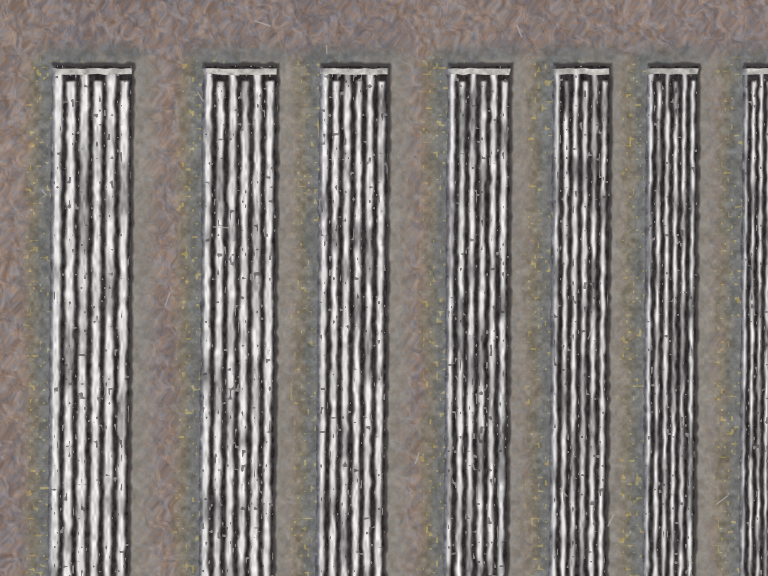
A Shadertoy shader for this pattern:

```glsl
const int BARS = 7;
const float LEFT_EDGE[BARS] = float[](0.090, 0.352, 0.555, 0.777, 0.960, 1.123, 1.290);
const float TOP = 0.885;

float hash(vec2 p) {
    vec3 q = fract(vec3(p.xyx) * 0.1031);
    q += dot(q, q.yzx + 33.33);
    return fract((q.x + q.y) * q.z);
}

float noise(vec2 p) {
    vec2 i = floor(p), f = fract(p);
    f = f * f * (3.0 - 2.0 * f);
    return mix(mix(hash(i), hash(i + vec2(1, 0)), f.x),
               mix(hash(i + vec2(0, 1)), hash(i + 1.0), f.x), f.y);
}

float fbm(vec2 p) {
    return 0.55 * noise(p) + 0.3 * noise(p * 2.1 + 7.0) + 0.15 * noise(p * 4.3 + 19.0);
}

float bell(float x) { return exp(-x * x); }

float barWidth(int i) { return 0.139 - 0.0101 * float(i); }

float boxDistance(vec2 p, vec2 halfSize) {
    vec2 d = abs(p) - halfSize;
    return length(max(d, 0.0)) + min(max(d.x, d.y), 0.0);
}

float segmentDistance(vec2 p, vec2 a, vec2 b) {
    vec2 ab = b - a;
    return length(p - a - ab * clamp(dot(p - a, ab) / dot(ab, ab), 0.0, 1.0));
}

// Mottled leathery ground
vec3 ground(vec2 p) {
    vec3 color = mix(vec3(0.49, 0.445, 0.445), vec3(0.565, 0.505, 0.475), fbm(p * vec2(5, 3)));
    float grain = fbm(p * vec2(125, 95) + 2.0 * noise(p * 50.0));
    color += 0.24 * (grain - 0.5);
    color += 0.07 * (noise(p * 150.0 + 31.0) - 0.5) * vec3(1.0, 0.0, -1.0);
    return color;
}

// Stained margins around one bar; q is measured from its top left corner
vec3 addMargin(vec3 color, vec2 q, vec2 p, float width) {
    float below = 1.0 - smoothstep(0.0, 0.035, q.y);
    float ragged = 0.014 * (noise(p * vec2(60, 45)) - 0.5);
    float leftGap = -q.x + ragged, rightGap = q.x - width;
    float grain = fbm(p * 110.0) - 0.5;
    float blue = (1.0 - smoothstep(0.015, 0.045, leftGap)) * step(q.x, width * 0.5) * below;
    float ochre = bell((leftGap - 0.030) / 0.013) * below;
    float gray = (1.0 - smoothstep(0.012, 0.065, rightGap + ragged)) * step(width * 0.5, q.x) * below;
    color = mix(color, vec3(0.42, 0.44, 0.44) + 0.25 * grain, 0.75 * blue);
    color = mix(color, vec3(0.51, 0.47, 0.38) + 0.3 * grain, 0.5 * ochre);
    color = mix(color, vec3(0.55, 0.54, 0.51) + 0.18 * grain, 0.7 * gray);
    float speck = smoothstep(0.77, 0.93, noise(p * 170.0));
    color += speck * max(blue, ochre) * vec3(0.17, 0.13, -0.02);
    float crown = bell((q.y - 0.022) / 0.016)
                * smoothstep(-0.04, 0.0, q.x) * (1.0 - smoothstep(0.0, 0.04, rightGap));
    return mix(color, vec3(0.40, 0.42, 0.42) + 0.2 * grain, 0.55 * crown);
}

// Six worn metal ridges joined under a cap
vec3 ridges(vec2 q, vec2 p, float width, float index) {
    float wobble = 0.0028 * (noise(vec2(q.x * 75.0, p.y * 55.0) + index * 13.0) - 0.5);
    float t = (q.x + wobble) / width * 6.0;
    float cell = clamp(floor(t), 0.0, 5.0);
    float across = abs(t - cell - 0.46);
    float seed = cell * 17.0 + index * 41.0;
    float wear = fbm(vec2(seed, p.y * 38.0));
    float halfWidth = 0.285 - 0.014 * index + 0.16 * (wear - 0.5);
    float soft = 0.10 + 6.0 / (iResolution.y * width);
    float ridge = 1.0 - smoothstep(halfWidth - soft, halfWidth + soft, across);
    // Alternate ridges stop short of the cap
    float start = mod(cell, 2.0) < 0.5 ? -0.008 : -0.026;
    ridge *= 1.0 - smoothstep(start - 0.003, start + 0.003, q.y + wobble);
    float polish = smoothstep(0.18, 0.65, noise(vec2(seed + 5.0, p.y * 17.0)) + 0.22 - 0.035 * index);
    float shine = mix(0.57, 0.88, polish) + 0.22 * (noise(p * vec2(260, 90)) - 0.5);
    vec3 dark = vec3(0.19, 0.175, 0.18) + 0.22 * (fbm(p * vec2(190, 110)) - 0.45);
    vec3 color = mix(dark, vec3(1.0, 0.99, 0.985) * shine, ridge);
    // Glints and pits
    float glint = smoothstep(0.83, 0.93, noise(p * vec2(220, 130) + 51.0));
    color = mix(color, vec3(0.66, 0.64, 0.64), 0.7 * glint * (1.0 - ridge));
    float pit = smoothstep(0.83, 0.93, noise(p * vec2(190, 120) + 97.0));
    color = mix(color, vec3(0.23, 0.21, 0.22), 0.6 * pit * ridge);
    float cap = 1.0 - smoothstep(0.0, 0.0025, abs(q.y + 0.009 + wobble) - 0.004);
    color = mix(color, vec3(0.72, 0.71, 0.69) + 0.4 * (fbm(p * 100.0) - 0.5), cap);
    float flank = 1.0 - smoothstep(0.002, 0.009, q.x);
    return mix(color, vec3(0.48, 0.49, 0.53) + 0.5 * (fbm(p * 90.0) - 0.5), 0.6 * flank);
}

void mainImage(out vec4 fragColor, in vec2 fragCoord) {
    vec2 p = fragCoord / iResolution.y;
    float pixel = 1.0 / iResolution.y;
    vec3 color = ground(p);
    // Faint crossing scratches
    color += vec3(0.07, 0.03, 0.0) * (1.0 - smoothstep(0.0, 0.002, abs(p.y - 0.297))) * noise(p * 30.0);
    color += vec3(0.05, 0.02, 0.0) * (1.0 - smoothstep(0.0, 0.002, abs(p.x - 0.73))) * noise(p * 25.0);

    for (int i = 0; i < BARS; i++) {
        float width = barWidth(i);
        vec2 q = p - vec2(LEFT_EDGE[i] - 0.008 * (TOP - p.y), TOP);
        color = addMargin(color, q, p, width);
        float rough = 0.004 * (noise(p * 85.0) - 0.5);
        float d = boxDistance(q - vec2(0.5 * width, -0.6), vec2(0.5 * width, 0.6)) + rough;
        float shadow = boxDistance(q - vec2(0.5 * width + 0.003, -0.596), vec2(0.5 * width, 0.6)) + rough;
        color = mix(color, vec3(0.23, 0.22, 0.22), 0.85 - 0.85 * smoothstep(-0.001, 0.005, shadow));
        color = mix(color, ridges(q, p, width, float(i)), 1.0 - smoothstep(-pixel, pixel, d));
    }

    // Loose pale fibres
    for (int i = 0; i < 14; i++) {
        float k = float(i), angle = 6.28 * hash(vec2(k, 14));
        vec2 a = vec2(1.333 * hash(vec2(k, 3)), hash(vec2(k, 8)));
        vec2 b = a + (0.008 + 0.02 * hash(vec2(k, 21))) * vec2(cos(angle), sin(angle));
        float fibre = 1.0 - smoothstep(0.0, 0.0008 + pixel, segmentDistance(p, a, b));
        color = mix(color, vec3(0.72, 0.69, 0.66), 0.65 * fibre);
    }
    fragColor = vec4(clamp(color, 0.0, 1.0), 1.0);
}
```
